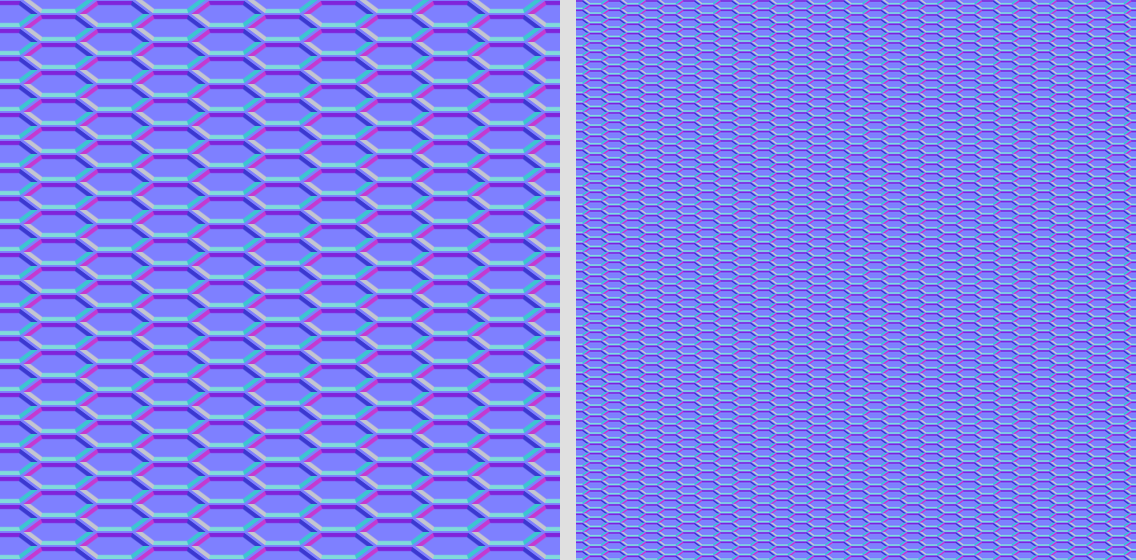
Left: one tile. Right: repeated 3 by 3.
Write a Shadertoy shader that draws this texture map.

```glsl
// Tangent-space normal map of a stretched hexagonal mesh with bevelled cells.

#define ROWS 20.0                        // cells down; must be whole
#define COLUMN_PAIRS 5.0                 // staggered column pairs across; must be whole
#define COLUMN_SHIFT 0.0046              // sideways offset, in canvas widths
#define CELL_SCALE 0.954                 // cell size; the rest is the flat ridge
#define BEVEL_WIDTH 0.158                // in row heights
#define RIDGE_SOFTNESS 0.04
#define FLOOR_SOFTNESS 0.065
#define CORNER_SOFTNESS 0.04
#define FLAT_COLOR vec3(0.495, 0.502, 1.0)
#define FLAT_EDGE_TILT vec3(0.0, 0.72, 0.71)
#define SLANT_EDGE_TILT vec3(0.54, 0.55, 0.63)

// Inside distances to the level (x) and slanted (y) edges of a cell at the origin.
vec2 edgeDistances(vec2 p) {
    p = abs(p);
    return vec2(0.5 * CELL_SCALE - p.y,
                0.8 * CELL_SCALE - dot(p, vec2(0.6, 0.8)));
}

// Offset from the nearest centre of a lattice 4 wide and 1 high.
vec2 latticeOffset(vec2 p) {
    vec2 period = vec2(4.0, 1.0);
    return p - period * floor(p / period + 0.5);
}

// Step centred on an edge, never sharper than one pixel.
float softStep(float edge, float softness, float pixel, float x) {
    float halfWidth = 0.5 * max(softness, pixel);
    return smoothstep(edge - halfWidth, edge + halfWidth, x);
}

void mainImage(out vec4 fragColor, in vec2 fragCoord) {
    vec2 uv = fragCoord / iResolution.xy;
    vec2 grid = vec2(4.0 * COLUMN_PAIRS, ROWS);
    vec2 p = (uv - vec2(COLUMN_SHIFT, 0.0)) * grid;
    float pixel = max(grid.x / iResolution.x, grid.y / iResolution.y);

    // Choose the cell from the two staggered column sets.
    vec2 cell = latticeOffset(p - vec2(2.0, 0.0));
    vec2 other = latticeOffset(p - vec2(0.0, 0.5));
    vec2 d = edgeDistances(cell);
    vec2 dOther = edgeDistances(other);
    if (min(dOther.x, dOther.y) > min(d.x, d.y)) {
        cell = other;
        d = dOther;
    }

    // Bevel between the flat ridge and the flat cell floor.
    float inside = min(d.x, d.y);
    float bevel = softStep(0.01, RIDGE_SOFTNESS, pixel, inside)
                * (1.0 - softStep(BEVEL_WIDTH, FLOOR_SOFTNESS, pixel, inside));

    // Tilt toward the cell centre, blended across the mitred corners.
    float slanted = softStep(0.0, CORNER_SOFTNESS, pixel, d.x - d.y);
    vec3 tilt = mix(FLAT_EDGE_TILT, SLANT_EDGE_TILT, slanted);
    float upper = softStep(0.0, CORNER_SOFTNESS, pixel, cell.y);
    tilt.xy *= -vec2(sign(cell.x), 2.0 * upper - 1.0);

    vec3 color = mix(FLAT_COLOR, 0.5 + 0.5 * tilt, bevel);
    fragColor = vec4(color, 1.0);
}
```
